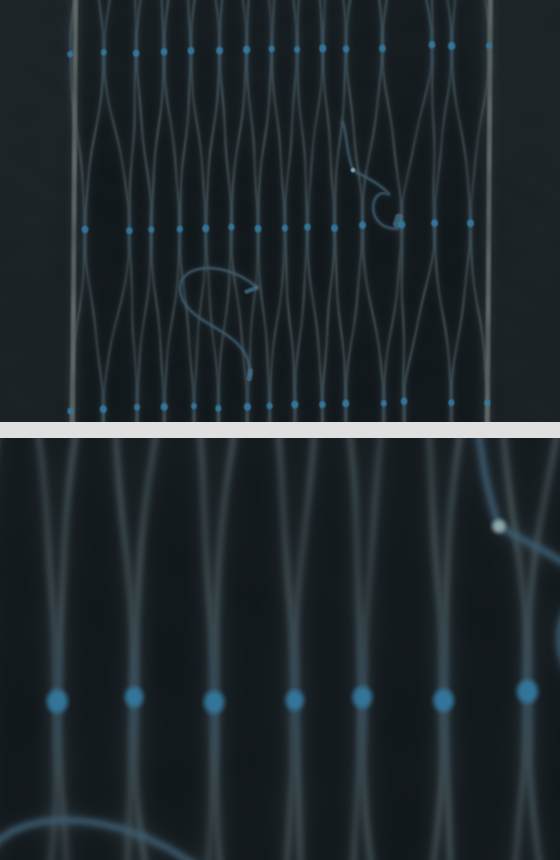
Top: the whole. Bottom: its middle third, enlarged.
A Shadertoy shader for this pattern:

```glsl
// A dim fishing-net panel: blue knots in three staggered rows joined by thin strands,
// two stiff side cords and two loose broken threads on a dark ground.
// Knot positions come from a warped lattice; soft strands ease between neighbouring knots.

const float HALF_COUNT = 7.0;        // knots on each side of the middle one
const float ROW_GAP = 0.422;         // distance between knot rows
const float ROW_BASE = 0.039;        // height of the lowest row
const float ROW_TILT = 0.018;        // rows climb slightly to the right
const float MESH_CENTER = -0.019;
const float KNOT_STEP = 0.0571;
const float EDGE_SPREAD = 0.00025;   // cubic widening toward the sides
const float STRAND_WIDTH = 0.0040;   // soft profile radius
const float HAZE_WIDTH = 0.0125;     // faint glow around strands
const float KNOT_RADIUS = 0.0078;
const float CORD_HALF = 0.0062;
const float BLUR = 0.0036;
const vec3 GROUND = vec3(0.070, 0.096, 0.108);
const vec3 MARGIN = vec3(0.114, 0.141, 0.156);
const vec3 STRAND = vec3(0.27, 0.325, 0.34);
const vec3 STRAND_BLUE = vec3(0.24, 0.36, 0.44);
const vec3 HAZE = vec3(0.036, 0.042, 0.046);
const vec3 CORD = vec3(0.375, 0.405, 0.40);
const vec3 KNOT = vec3(0.20, 0.48, 0.64);

float hash(vec2 p) {
    return fract(sin(dot(p, vec2(41.3, 289.1))) * 4375.85);
}

float cover(float d, float halfWidth) {
    float soft = max(BLUR, 0.7 / iResolution.y);
    return 1.0 - smoothstep(halfWidth - soft, halfWidth + soft, d);
}

float glow(float d, float width) {
    return exp(-d * d / (width * width));
}

// Horizontal place of knot k; odd rows use half-integer k.
float knotX(float k, float row) {
    float odd = mod(row, 2.0);
    float x = MESH_CENTER + KNOT_STEP * k + EDGE_SPREAD * k * k * k;
    x += 0.028 * smoothstep(3.0, 4.6, k);
    x -= 0.010 * exp(-0.25 * (k + 3.0) * (k + 3.0));
    x += 0.031 * (1.0 - odd) * clamp(row - 1.0, -1.0, 1.0) * glow(k - 5.0, 0.58);
    x += 0.024 * odd * glow(k + 5.5, 0.4);
    return clamp(x + 0.009 * (hash(vec2(k, row)) - 0.5), -0.497, 0.506);
}

float segmentDistance(vec2 p, vec2 a, vec2 b) {
    vec2 ab = b - a;
    return length(p - a - ab * clamp(dot(p - a, ab) / dot(ab, ab), 0.0, 1.0));
}

float cubicDistance(vec2 p, vec2 a, vec2 b, vec2 c, vec2 d) {
    float best = 9.0;
    vec2 last = a;
    for (int i = 1; i <= 16; i++) {
        float t = float(i) / 16.0, s = 1.0 - t;
        vec2 q = s * s * s * a + 3.0 * s * s * t * b + 3.0 * s * t * t * c + t * t * t * d;
        best = min(best, segmentDistance(p, last, q));
        last = q;
    }
    return best;
}

// Two broken threads: a long S and a kinked piece ending in a loop.
float looseThreads(vec2 p) {
    float d = cubicDistance(p, vec2(-.055, .320), vec2(-.145, .394), vec2(-.258, .369), vec2(-.234, .299));
    d = min(d, cubicDistance(p, vec2(-.234, .299), vec2(-.211, .221), vec2(-.067, .221), vec2(-.071, .109)));
    d = min(d, cubicDistance(p, vec2(.149, .709), vec2(.159, .680), vec2(.156, .645), vec2(.173, .597)));
    d = min(d, cubicDistance(p, vec2(.173, .597), vec2(.201, .580), vec2(.235, .567), vec2(.258, .540)));
    return min(d, cubicDistance(p, vec2(.258, .540), vec2(.209, .559), vec2(.201, .455), vec2(.279, .458)));
}

void mainImage(out vec4 fragColor, in vec2 fragCoord) {
    vec2 p = (fragCoord - vec2(0.5 * iResolution.x, 0.0)) / iResolution.y;

    // Ground, lighter toward the sides and top, with faint mottling
    float side = smoothstep(0.42, 0.55, abs(p.x));
    float lift = clamp(side * (0.78 + 0.22 * p.y) + 0.35 * smoothstep(0.5, 1.0, p.y), 0.0, 1.0);
    vec3 color = mix(GROUND, MARGIN, lift);
    color += 0.004 * sin(p.x * 31.0 + 2.0 * sin(p.y * 23.0)) * sin(p.y * 37.0 + p.x * 11.0);

    // Row coordinate: whole numbers fall on the knot rows
    float rowPos = (p.y - ROW_BASE - ROW_TILT * p.x) / ROW_GAP;
    float lower = floor(rowPos), nearest = floor(rowPos + 0.5);
    float evenRow = lower + mod(lower, 2.0);
    float oddRow = 2.0 * lower + 1.0 - evenRow;
    float t = abs(rowPos - evenRow);
    float linearPart = clamp((t - 0.10) / 0.77, 0.0, 1.0);
    float ease = mix(linearPart, smoothstep(0.0, 1.0, linearPart), 0.35);
    float odd = mod(nearest, 2.0);

    float clearStrand = 1.0, haze = 0.0, knots = 0.0;
    for (int i = 0; i < 15; i++) {
        float k = float(i) - HALF_COUNT;

        // Two strands leave each knot of an even row
        for (float s = -0.5; s < 1.0; s += 1.0) {
            if (abs(k + s) > HALF_COUNT - 0.4) continue;
            float x = mix(knotX(k, evenRow), knotX(k + s, oddRow), ease);
            float id = hash(vec2(k + s * 0.6, lower));
            x += s * 0.0026 * (1.0 - 2.0 * ease);
            x += 0.0022 * sin(3.14159 * t) * sin(9.0 * t + 6.3 * id);
            float worn = 0.54 + 0.20 * id + 0.07 * sin(19.0 * t + 40.0 * id);
            clearStrand *= 1.0 - worn * glow(p.x - x, STRAND_WIDTH);
            haze += 0.6 * glow(p.x - x, HAZE_WIDTH);
        }

        // Knots of the closest row
        float kn = k + 0.5 * odd;
        if (kn > HALF_COUNT) continue;
        float x = knotX(kn, nearest);
        float y = ROW_BASE + ROW_GAP * nearest + ROW_TILT * x + 0.010 * (hash(vec2(kn, nearest + 7.0)) - 0.5);
        float radius = KNOT_RADIUS * (0.85 + 0.25 * hash(vec2(kn + 3.0, nearest)));
        knots = max(knots, cover(length((p - vec2(x, y)) * vec2(1.0, 0.9)), radius));
    }
    float nearKnot = glow(rowPos - nearest, 0.13);
    vec3 strandColor = mix(STRAND, STRAND_BLUE, 0.65 * nearKnot + 0.25 * smoothstep(0.5, 1.0, p.y));
    color += HAZE * min(haze, 1.2);
    color = mix(color, strandColor, 0.84 * (1.0 - clearStrand));

    // Side cords with a paler core and uneven wear
    float lean = 0.007 * (p.y - 0.5);
    float cordDist = min(abs(p.x + 0.488 - lean), abs(p.x - 0.495 - lean));
    float wear = 0.86 + 0.08 * sin(p.y * 17.0 + p.x * 5.0) + 0.06 * sin(p.y * 53.0);
    color += HAZE * glow(cordDist, 0.016);
    color = mix(color, CORD * (0.92 + 0.1 * glow(cordDist, 0.003)), wear * cover(cordDist, CORD_HALF));

    // Loose threads, their frayed ends and the knots on top
    float thread = looseThreads(p);
    color += HAZE * 0.6 * glow(thread, HAZE_WIDTH);
    color = mix(color, STRAND_BLUE, 0.72 * glow(thread, 0.0042));
    float ends = cover(segmentDistance(p, vec2(-.079, .309), vec2(-.056, .318)), 0.005);
    ends = max(ends, cover(segmentDistance(p, vec2(-.073, .103), vec2(-.070, .121)), 0.006));
    ends = max(ends, cover(segmentDistance(p, vec2(.277, .469), vec2(.282, .485)), 0.009));
    color = mix(color, vec3(0.28, 0.44, 0.54), 0.75 * ends);
    color = mix(color, KNOT, 0.88 * knots);
    color = mix(color, vec3(0.55, 0.66, 0.67), cover(length(p - vec2(.173, .597)), 0.005));
    fragColor = vec4(color, 1.0);
}
```
